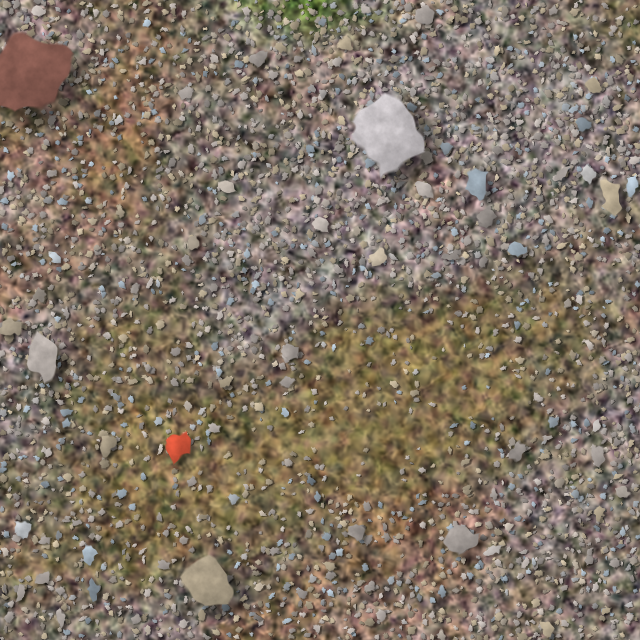
This texture is drawn by a Shadertoy shader. Its source:

```glsl
const float TAU = 6.2831853;

float hash(vec2 p) {
    return fract(sin(dot(p, vec2(127.1, 311.7))) * 43758.5453);
}

vec2 hash2(vec2 p) {
    return vec2(hash(p), hash(p + 19.7));
}

mat2 rotation(float angle) {
    float c = cos(angle), s = sin(angle);
    return mat2(c, -s, s, c);
}

float noise(vec2 p) {
    vec2 cell = floor(p), f = fract(p);
    f = f * f * (3.0 - 2.0 * f);
    float low = mix(hash(cell), hash(cell + vec2(1, 0)), f.x);
    float high = mix(hash(cell + vec2(0, 1)), hash(cell + vec2(1, 1)), f.x);
    return mix(low, high, f.y);
}

float fbm(vec2 p) {
    float sum = 0.0, weight = 0.533;
    for (int i = 0; i < 4; i++) {
        sum += weight * noise(p);
        p = rotation(0.65) * p * 2.03 + 11.3;
        weight *= 0.5;
    }
    return sum;
}

// Soft round patch: 1 at the center, fading to 0
float patchMask(vec2 p, vec2 center, vec2 size) {
    vec2 q = (p - center) / size;
    return exp(-dot(q, q));
}

// Share of loose gravel, low on the bare ochre earth
float gravelAmount(vec2 p) {
    float bare = patchMask(rotation(0.35) * (p - vec2(0.55, 0.36)), vec2(0), vec2(0.42, 0.15));
    return clamp(0.35 + 0.95 * fbm(p * 5.0 + 3.0) - 0.65 * bare, 0.1, 1.0);
}

// Signed distance to an irregular convex polygon
float facetDistance(vec2 p, float radius, float seed) {
    float d = -radius;
    for (int i = 0; i < 6; i++) {
        float k = float(i);
        float angle = (k + 0.7 * hash(vec2(seed, k))) * TAU / 6.0;
        float reach = radius * mix(0.65, 1.1, hash(vec2(k, seed + 3.1)));
        d = max(d, dot(p, vec2(cos(angle), sin(angle))) - reach);
    }
    return d;
}

vec3 addStone(vec3 ground, vec2 p, float radius, float stretch, vec3 tint, float seed) {
    if (length(p) > radius * 2.6) return ground;
    mat2 turn = rotation(seed * TAU);
    vec2 wobble = radius * 0.35 * (vec2(noise(p / radius * 2.5 + seed * 31.0),
                                       noise(p / radius * 2.5 + seed * 57.0)) - 0.5);
    vec2 squash = vec2(1.0, stretch);
    vec2 shadowStep = radius * vec2(0.32, -0.2);
    float d = facetDistance(turn * (p + wobble) * squash, radius, seed);
    float shadow = facetDistance(turn * (p - shadowStep) * squash, radius, seed);
    float edge = 0.0013 + 0.03 * radius;

    // Cast shadow, then a body lit from the upper left
    ground *= 1.0 - 0.42 * (1.0 - smoothstep(-0.2 * radius, 0.3 * radius, shadow));
    float light = 1.0 + 0.13 * dot(p / radius, vec2(-0.7, 0.7));
    float rough = 0.84 + 0.32 * fbm(p * 65.0 + seed * 40.0);
    return mix(ground, tint * light * rough, 1.0 - smoothstep(-edge, edge, d));
}

vec3 stoneTint(float pick, float brightness) {
    vec3 tan = vec3(0.66, 0.61, 0.52);
    vec3 gray = vec3(0.65, 0.62, 0.60);
    vec3 blue = vec3(0.58, 0.63, 0.67);
    vec3 tint = mix(tan, gray, smoothstep(0.2, 0.5, pick));
    tint = mix(tint, blue, smoothstep(0.78, 0.92, pick));
    return tint * mix(0.82, 1.17, brightness);
}

vec3 scatterStones(vec3 ground, vec2 p, float cells, float density, float radius, float seed) {
    vec2 home = floor(p * cells);
    for (int y = -1; y <= 1; y++)
    for (int x = -1; x <= 1; x++) {
        vec2 cell = home + vec2(x, y);
        vec2 key = cell + seed;
        if (hash(key) > density * gravelAmount(cell / cells)) continue;
        vec2 center = (cell + 0.15 + 0.7 * hash2(key + 5.3)) / cells;
        float size = radius * mix(0.55, 1.2, hash(key + 2.9));
        float stretch = mix(1.0, 1.8, hash(key + 8.1));
        vec3 tint = stoneTint(hash(key + 7.7), hash(key + 4.4));
        ground = addStone(ground, p - center, size, stretch, tint, hash(key + 1.3));
    }
    return ground;
}

vec3 soil(vec2 p) {
    vec3 brown = vec3(0.43, 0.385, 0.325), gray = vec3(0.50, 0.46, 0.445);
    vec3 ochre = vec3(0.48, 0.415, 0.285), moss = vec3(0.34, 0.42, 0.20);
    float gravel = gravelAmount(p);
    vec3 color = mix(brown, gray, smoothstep(0.6, 0.95, gravel));
    color = mix(color, ochre, 1.0 - smoothstep(0.25, 0.72, gravel));
    color += vec3(0.05, 0.0, -0.02) * smoothstep(0.5, 0.75, fbm(p * 6.0 + 40.0));
    float mossy = patchMask(p, vec2(0.48, 1.0), vec2(0.12, 0.06));
    color = mix(color, moss, mossy * smoothstep(0.25, 0.6, fbm(p * 28.0)));

    // Crumbs, gaps and faint color flecks
    vec2 warp = 0.006 * vec2(noise(p * 60.0), noise(p * 60.0 + 30.0));
    vec2 q = rotation(0.5) * (p + warp);
    float grain = 0.6 * noise(q * 92.0) + 0.4 * noise(rotation(0.8) * q * 185.0) - 0.5;
    color *= 1.02 + grain * mix(0.95, 1.75, gravel) + 0.4 * (fbm(p * 24.0) - 0.5);
    vec3 fleck = vec3(noise(q * 75.0 + 9.0), noise(q * 75.0 + 50.0), noise(q * 75.0 + 90.0));
    return color + 0.07 * (fleck - 0.5);
}

void mainImage(out vec4 fragColor, in vec2 fragCoord) {
    vec2 p = fragCoord / iResolution.xy;
    vec3 color = soil(p);

    // Gravel from fine grit to cobbles
    color = scatterStones(color, p, 82.0, 0.62, 0.0052, 13.0);
    color = scatterStones(color, p, 46.0, 0.42, 0.0075, 71.0);
    color = scatterStones(color, p, 19.0, 0.2, 0.015, 37.0);
    color = scatterStones(color, p, 5.0, 0.4, 0.047, 53.0);

    // Brick, pale rock and red shard
    color = addStone(color, p - vec2(0.03, 0.88), 0.08, 1.2, vec3(0.52, 0.35, 0.31), 0.12);
    color = addStone(color, p - vec2(0.61, 0.785), 0.066, 1.1, vec3(0.74, 0.72, 0.73), 0.43);
    color = addStone(color, p - vec2(0.276, 0.303), 0.025, 1.2, vec3(0.82, 0.33, 0.23), 0.71);
    fragColor = vec4(clamp(color, 0.0, 1.0), 1.0);
}
```
